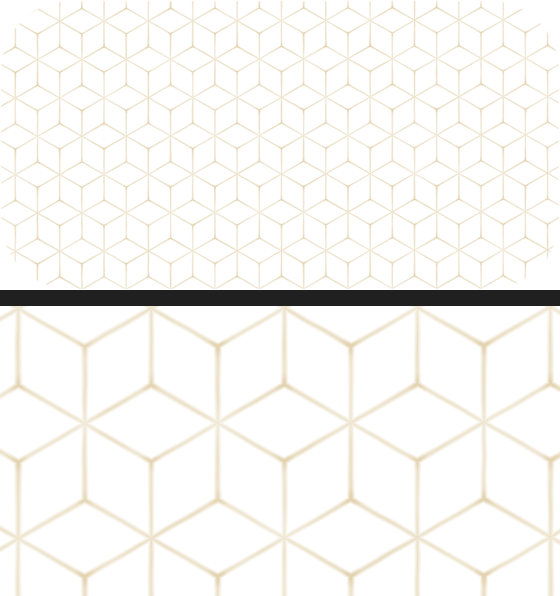
Top: the whole. Bottom: its middle third, enlarged.
Write a WebGL 2 fragment shader that draws this pattern.

```glsl
#version 300 es
precision highp float;
// Tumbling-block lattice of fine sand-coloured strokes on white, cut to a rounded panel.
// Space is folded to the nearest node of a triangular grid; six spokes run from each
// node to the corners of its hexagonal cell, with hand-drawn variation per spoke.

uniform vec2 u_resolution;
out vec4 fragColor;

// Lengths are fractions of the canvas width
const float PITCH = 0.0792;              // distance between nodes in a row
const float ROW_PITCH = 0.06845;         // distance between rows
const vec2 NODE_OFFSET = vec2(0.0422, 0.01675); // one node, from the canvas centre
const float TILT = 0.003;                // slight rise of the rows to the right
const float HALF_WIDTH = 0.00112;        // mean half width of a stroke
const float SOFTNESS = 0.0022;           // blur of the stroke edges
const float WOBBLE = 0.0005;             // sideways wander of a stroke
const float WEAR = 0.3;                  // paleness of worn patches
const float CORNER_RADIUS = 0.124;
const float MARGIN = 0.002;
const vec3 PAPER = vec3(1.0);
const vec3 INK = vec3(0.91, 0.86, 0.745);
const vec3 JOINT_INK = vec3(0.89, 0.825, 0.69);

const float SQRT3 = 1.7320508;
const float SECTOR = 1.0471976;          // sixty degrees

float hash(vec2 cell) {
    uvec2 k = uvec2(ivec2(cell) + 4096);
    uint h = k.x * 1597334677u ^ k.y * 3812015801u;
    h = (h ^ (h >> 16)) * 2246822519u;
    h = (h ^ (h >> 13)) * 3266489917u;
    return float((h ^ (h >> 16)) >> 8) / 16777216.0;
}

float noise(vec2 p) {
    vec2 i = floor(p);
    vec2 f = p - i;
    f = f * f * (3.0 - 2.0 * f);
    float low = mix(hash(i), hash(i + vec2(1, 0)), f.x);
    float high = mix(hash(i + vec2(0, 1)), hash(i + vec2(1, 1)), f.x);
    return mix(low, high, f.y);
}

// Offset from the nearest node of a triangular grid with unit pitch
vec2 foldToNode(vec2 p) {
    vec2 period = vec2(1.0, SQRT3);
    vec2 a = p - period * floor(p / period + 0.5);
    vec2 b = p - period * (floor(p / period) + 0.5);
    return dot(a, a) < dot(b, b) ? a : b;
}

float roundedBox(vec2 p, vec2 halfSize, float radius) {
    vec2 q = abs(p) - halfSize + radius;
    return length(max(q, 0.0)) + min(max(q.x, q.y), 0.0) - radius;
}

// Box-filtered coverage of a stroke at signed distance d
float strokeCoverage(float d, float halfWidth, float blur) {
    float inside = min(d + 0.5 * blur, halfWidth) - max(d - 0.5 * blur, -halfWidth);
    return clamp(inside / blur, 0.0, 1.0);
}

void main() {
    float pixel = 1.0 / u_resolution.x;
    vec2 p = (gl_FragCoord.xy - 0.5 * u_resolution) * pixel;

    // Lattice space, one unit per pitch
    vec2 g = p - NODE_OFFSET;
    g.y = (g.y - TILT * p.x) * PITCH * 0.5 * SQRT3 / ROW_PITCH;
    g /= PITCH;
    vec2 q = foldToNode(g);
    vec2 node = floor((g - q) * vec2(2.0, 2.0 / SQRT3) + 0.5);

    // Nearest spoke: position along it and signed distance across it
    float sector = floor(atan(q.y, q.x) / SECTOR);
    float angle = (sector + 0.5) * SECTOR;
    vec2 dir = vec2(cos(angle), sin(angle));
    float along = clamp(dot(q, dir) * SQRT3, 0.0, 1.0);
    float across = (q.y * dir.x - q.x * dir.y) * PITCH;
    float upright = step(0.9, abs(dir.y));

    // Hand-drawn variation, pinned at both ends of the spoke
    vec2 spoke = vec2(node.x * 7.0 + sector, node.y);
    float seed = hash(spoke);
    float bend = noise(vec2(along * 3.0 + seed * 40.0, spoke.x)) - 0.5;
    across += WOBBLE * bend * 4.0 * along * (1.0 - along);
    float halfWidth = HALF_WIDTH * mix(0.85, 1.15, along);
    halfWidth *= mix(0.88, 1.12, seed) * (1.0 + 0.15 * upright);

    // Ink: worn patches along the strokes, denser at three-way joints
    float blur = max(SOFTNESS, 1.2 * pixel);
    float ink = strokeCoverage(across, halfWidth, blur);
    ink *= 1.0 - WEAR * noise(g * 5.0 + 60.0) - 0.08 * upright;
    float joint = smoothstep(0.82, 1.0, along);
    ink = min(1.0, ink * (1.0 + 0.3 * joint));

    // Rounded panel
    vec2 halfSize = 0.5 * u_resolution * pixel - MARGIN;
    float edge = roundedBox(p, halfSize, CORNER_RADIUS);
    ink *= 1.0 - smoothstep(-blur, blur, edge);

    fragColor = vec4(mix(PAPER, mix(INK, JOINT_INK, joint), ink), 1.0);
}
```
